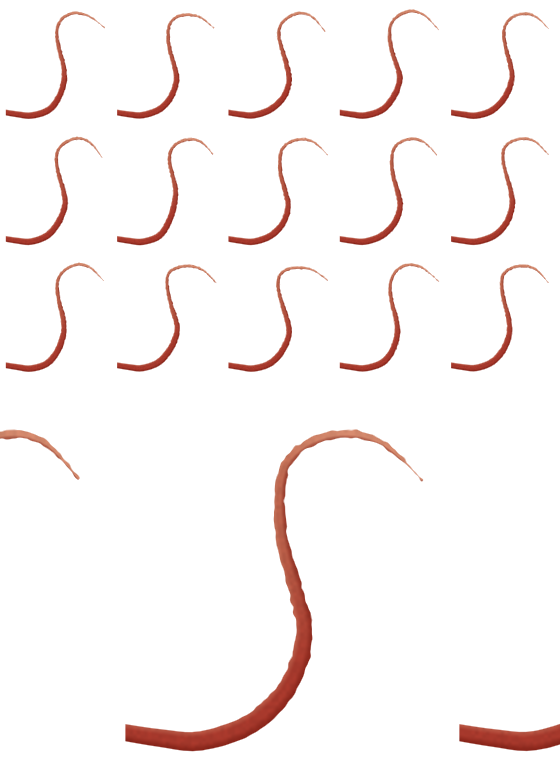
Top, the full canvas; bottom, a detail of the centre.
This pattern is drawn by a WebGL 2 fragment shader. Its source:

```glsl
#version 300 es
precision highp float;
// Rows of tapering S-shaped red tendrils, each slightly different, on white.

#define UNITS_HIGH 525.0              // canvas height in design units
#define CELL vec2(153.0, 173.7)       // spacing of the repeats
#define CUT_X 8.0                     // straight cut at the thick end
#define THIN 1.9                      // half width of the upper curl
#define THICK 4.5                     // half width of the lower bend
#define SWAY 3.2                      // bend variation between repeats
#define ROUGH 0.55                    // raggedness of the edges

uniform vec2 u_resolution;
out vec4 outColor;

const int LAST = 13;
const int STEPS = 5;

// Spine of one tendril, from the thick end to the tip
const vec2 SPINE[14] = vec2[14](
  vec2(2.0, 24.0), vec2(24.0, 20.5), vec2(43.0, 19.0), vec2(66.0, 27.0),
  vec2(81.5, 46.0), vec2(89.0, 69.0), vec2(87.5, 89.0), vec2(82.0, 109.0),
  vec2(78.0, 129.0), vec2(80.0, 145.0), vec2(90.5, 155.5), vec2(107.0, 159.5),
  vec2(124.5, 154.0), vec2(142.0, 137.5));

const vec3 PAPER = vec3(1.0);
const vec3 DEEP_RED = vec3(0.65, 0.22, 0.17);
const vec3 CLAY = vec3(0.72, 0.38, 0.29);
const vec3 PEACH = vec3(0.82, 0.53, 0.42);
const vec3 SHADOW = vec3(0.48, 0.11, 0.07);

float hash(vec2 p) {
  vec3 q = fract(vec3(p.xyx) * 0.1031);
  q += dot(q, q.yzx + 33.33);
  return fract((q.x + q.y) * q.z);
}

float noise(vec2 p) {
  vec2 i = floor(p), f = fract(p);
  f = f * f * (3.0 - 2.0 * f);
  return mix(mix(hash(i), hash(i + vec2(1, 0)), f.x),
             mix(hash(i + vec2(0, 1)), hash(i + vec2(1, 1)), f.x), f.y);
}

// Control point i with the variation of this repeat
vec2 spinePoint(int i, vec2 tile) {
  i = clamp(i, 0, LAST);
  float k = float(i);
  vec2 shift = vec2(noise(vec2(k * 0.45, tile.x * 7.0 + tile.y * 41.0 + 3.0)),
                    noise(vec2(k * 0.45 + 60.0, tile.x * 11.0 + tile.y * 29.0)));
  return SPINE[i] + (shift - 0.5) * 2.0 * SWAY * smoothstep(1.0, 5.0, k);
}

vec2 catmullRom(vec2 a, vec2 b, vec2 c, vec2 d, float t) {
  return b + 0.5 * t * (c - a + t * (2.0 * a - 5.0 * b + 4.0 * c - d
           + t * (3.0 * (b - c) + d - a)));
}

float halfWidth(float t) {
  float w = mix(THICK, THIN, smoothstep(0.2, 0.75, t));
  w *= mix(0.85, 1.0, smoothstep(0.0, 0.2, t));
  return w * mix(1.0, 0.25, smoothstep(0.84, 1.0, t));
}

void main() {
  float pixel = UNITS_HIGH / u_resolution.y;
  vec2 pos = gl_FragCoord.xy * pixel;
  vec2 tile = floor(pos / CELL);
  vec2 p = pos - tile * CELL;

  // Nearest place on the spine: distance, side and position along it
  float best = 1e5, side = 0.0, along = 0.0;
  for (int i = 0; i < LAST; i++) {
    vec2 a = spinePoint(i - 1, tile), b = spinePoint(i, tile);
    vec2 c = spinePoint(i + 1, tile), d = spinePoint(i + 2, tile);
    vec2 from = b;
    for (int j = 1; j <= STEPS; j++) {
      vec2 to = catmullRom(a, b, c, d, float(j) / float(STEPS));
      vec2 seg = to - from, rel = p - from;
      float h = clamp(dot(rel, seg) / dot(seg, seg), 0.0, 1.0);
      float dist = length(rel - seg * h);
      if (dist < best) {
        best = dist;
        side = sign(seg.x * rel.y - seg.y * rel.x);
        along = (float(i) + (float(j) - 1.0 + h) / float(STEPS)) / float(LAST);
      }
      from = to;
    }
  }

  // Ragged outline, with a flat cut at the thick end
  float width = halfWidth(along);
  float ragged = (noise(pos * 0.35) - 0.5) * 2.0 * ROUGH;
  float edge = best - width - ragged * smoothstep(0.1, 0.4, along);
  float cover = clamp(0.5 - edge / (pixel * 1.25), 0.0, 1.0);
  cover *= clamp(0.5 + (p.x - CUT_X) / pixel, 0.0, 1.0);

  // Red to peach along the length, lit left and shaded right
  float across = clamp(side * best / width, -1.0, 1.0);
  vec3 color = mix(DEEP_RED, CLAY, smoothstep(0.3, 0.62, along));
  color = mix(color, PEACH, smoothstep(0.6, 0.85, along));
  float shade = smoothstep(0.1, 1.0, -across) * mix(0.75, 0.35, along);
  color = mix(color, SHADOW, shade);
  color = mix(color, PEACH, smoothstep(0.3, 1.0, across) * 0.35);
  color *= 0.96 + 0.08 * noise(pos * 0.6 + 17.0);

  outColor = vec4(mix(PAPER, color, cover), 1.0);
}
```
